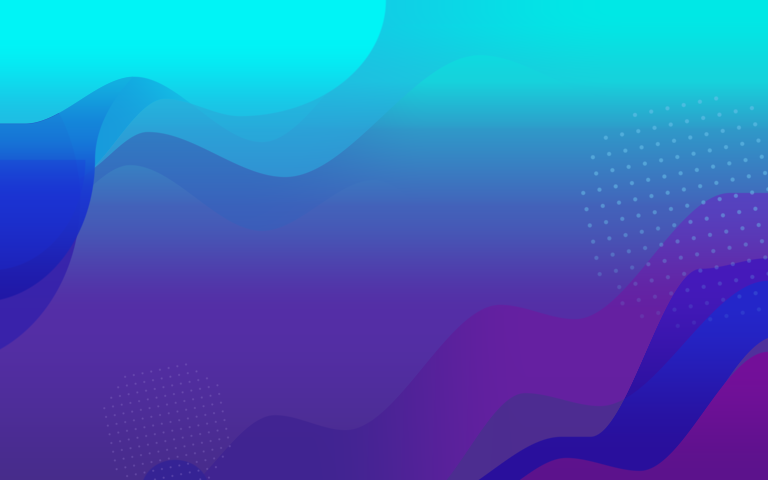
Reproduce this background procedurally as a WebGL 1 fragment shader.

```glsl
precision highp float;
uniform vec2 u_resolution;

#define ASPECT 1.6
#define EDGE_PIXELS 0.9
#define DOT_TILT 0.2
#define LARGE_PITCH 0.0345
#define LARGE_DOT 0.0042
#define SMALL_PITCH 0.0185
#define SMALL_DOT 0.0019
#define CYAN vec3(0.0, 0.955, 0.965)
#define VIOLET vec3(0.40, 0.12, 0.63)
#define INDIGO vec3(0.16, 0.06, 0.61)
#define MAGENTA vec3(0.45, 0.06, 0.60)
#define DUSK vec3(0.29, 0.18, 0.56)

float edgeWidth;

// Coverage of the region where the signed distance is negative
float fill(float d) {
  return 1.0 - smoothstep(-edgeWidth, edgeWidth, d);
}

float ellipse(vec2 p, vec2 center, vec2 radius) {
  return (length((p - center) / radius) - 1.0) * min(radius.x, radius.y);
}

// Height change between two neighbouring crests or troughs
float swing(float x, vec2 a, vec2 b) {
  return (b.y - a.y) * smoothstep(a.x, b.x, x);
}

float wave(float x, vec2 a, vec2 b, vec2 c, vec2 d, vec2 e) {
  return a.y + swing(x, a, b) + swing(x, b, c) + swing(x, c, d) + swing(x, d, e);
}

vec3 skyColor(float y) {
  vec3 c = mix(vec3(0.27, 0.17, 0.53), vec3(0.33, 0.18, 0.65), smoothstep(-0.1, 0.36, y));
  c = mix(c, vec3(0.26, 0.39, 0.73), smoothstep(0.34, 0.60, y));
  c = mix(c, vec3(0.18, 0.61, 0.79), clamp((y - 0.57) / 0.17, 0.0, 1.0));
  c = mix(c, vec3(0.09, 0.82, 0.86), clamp((y - 0.73) / 0.10, 0.0, 1.0));
  return mix(c, vec3(0.0, 0.91, 0.90), smoothstep(0.81, 0.98, y));
}

vec3 deepBlue(float y) {
  vec3 c = mix(vec3(0.12, 0.09, 0.65), vec3(0.10, 0.21, 0.82), smoothstep(0.36, 0.61, y));
  c = mix(c, vec3(0.08, 0.50, 0.85), smoothstep(0.58, 0.74, y));
  return mix(c, vec3(0.07, 0.70, 0.88), smoothstep(0.72, 0.85, y));
}

// Tilted lattice of dots clipped to a disc
float dotDisc(vec2 p, vec2 center, float discRadius, float pitch, float dotRadius) {
  float c = cos(DOT_TILT), s = sin(DOT_TILT);
  vec2 q = mat2(c, -s, s, c) * (p - center) / pitch;
  float inside = step(length(floor(q) + 0.5) * pitch, discRadius);
  return inside * fill(length(fract(q) - 0.5) * pitch - dotRadius);
}

vec3 upperWaves(vec3 col, vec2 p) {
  float crest = wave(p.x, vec2(0.052, 0.742), vec2(0.281, 0.84), vec2(0.546, 0.704),
                     vec2(0.85, 0.95), vec2(1.6, 0.95));
  float band = wave(p.x, vec2(0.15, 0.63), vec2(0.308, 0.725), vec2(0.594, 0.631),
                    vec2(1.0, 0.885), vec2(1.29, 0.794));
  float lower = wave(p.x, vec2(0.09, 0.55), vec2(0.271, 0.656), vec2(0.546, 0.519),
                     vec2(0.78, 0.625), vec2(0.98, 0.5));
  float belowCrest = fill(p.y - crest);

  // Translucent bands
  float fade = 1.0 - smoothstep(0.6, 1.3, p.x);
  col = mix(col, vec3(0.15, 0.67, 0.90), 0.5 * fade * fill(band - p.y));
  float strip = fill(p.y - band) * fill(lower - p.y);
  col = mix(col, vec3(0.19, 0.38, 0.74), 0.5 * strip * (1.0 - smoothstep(0.5, 0.9, p.x)));
  col = mix(col, vec3(0.10, 0.78, 0.90), 0.2 * fade * (1.0 - belowCrest));

  // Bright cyan pool
  float rim = swing(p.x, vec2(0.14, 0.62), vec2(0.344, 0.794))
            + swing(p.x, vec2(0.344, 0.794), vec2(0.50, 0.758)) + 0.62;
  float pool = p.x < 0.5 ? rim - p.y : ellipse(p, vec2(0.5, 1.0), vec2(0.304, 0.242));
  vec3 poolColor = mix(vec3(0.12, 0.74, 0.89), CYAN, smoothstep(0.73, 0.92, p.y));
  col = mix(col, poolColor, fill(pool));
  float veil = belowCrest * fill(rim - p.y) * (1.0 - smoothstep(0.2, 0.52, p.x));
  col = mix(col, vec3(0.08, 0.55, 0.85), 0.7 * veil);

  // Blue lobes on the left
  float rise = p.y - 0.667;
  float lobe = rise < 0.0 ? ellipse(p, vec2(-0.042, 0.667), vec2(0.24, 0.296))
                          : p.x - 0.198 - 2.64 * rise * rise;
  float shadow = ellipse(p, vec2(-0.125, 0.583), vec2(0.292, 0.344));
  col = mix(col, vec3(0.21, 0.13, 0.67), 0.9 * belowCrest * fill(shadow));
  col = mix(col, deepBlue(p.y), 0.95 * belowCrest * fill(lobe));
  float fold = ellipse(p, vec2(-0.02, 0.667), vec2(0.198, 0.23));
  return mix(col, vec3(0.10, 0.18, 0.86), 0.25 * fill(fold) * fill(rise));
}

vec3 lowerWaves(vec3 col, vec2 p) {
  float violet = wave(p.x, vec2(0.33, -0.05), vec2(0.573, 0.135), vec2(0.72, 0.104),
                      vec2(1.042, 0.365), vec2(1.198, 0.335))
               + swing(p.x, vec2(1.198, 0.335), vec2(1.521, 0.598));
  float dusk = wave(p.x, vec2(0.86, -0.05), vec2(1.094, 0.181), vec2(1.25, 0.154),
                    vec2(1.6, 0.415), vec2(1.7, 0.415));
  float indigo = wave(p.x, vec2(0.88, -0.05), vec2(1.17, 0.09), vec2(1.23, 0.09),
                      vec2(1.46, 0.44), vec2(1.6, 0.462));
  float magenta = wave(p.x, vec2(0.98, -0.05), vec2(1.18, 0.046), vec2(1.333, 0.019),
                       vec2(1.6, 0.267), vec2(1.7, 0.267));
  float sliver = swing(p.x, vec2(1.333, 0.0), vec2(1.62, 0.3));

  vec3 violetColor = mix(vec3(0.25, 0.14, 0.57), VIOLET, smoothstep(0.65, 1.1, p.x));
  violetColor = mix(violetColor, vec3(0.34, 0.25, 0.75), smoothstep(0.34, 0.6, p.y));
  col = mix(col, violetColor, 0.93 * fill(p.y - violet));
  col = mix(col, DUSK, 0.9 * fill(p.y - dusk));

  vec3 indigoColor = mix(INDIGO, vec3(0.27, 0.10, 0.73), smoothstep(0.1, 0.44, p.y));
  vec3 innerBlue = mix(INDIGO, vec3(0.14, 0.15, 0.79), smoothstep(0.05, 0.38, p.y));
  indigoColor = mix(indigoColor, innerBlue, fill(p.y - dusk));
  col = mix(col, indigoColor, fill(p.y - indigo));
  col = mix(col, vec3(0.31, 0.19, 0.61), smoothstep(1.48, 1.54, p.x) * fill(p.y - sliver));
  vec3 magentaColor = mix(vec3(0.36, 0.07, 0.55), MAGENTA, smoothstep(0.0, 0.24, p.y));
  col = mix(col, magentaColor, fill(p.y - magenta));
  return mix(col, vec3(0.19, 0.13, 0.59), 0.8 * fill(ellipse(p, vec2(0.365, -0.02), vec2(0.07, 0.062))));
}

void main() {
  vec2 p = gl_FragCoord.xy / u_resolution * vec2(ASPECT, 1.0);
  edgeWidth = EDGE_PIXELS / u_resolution.y;
  vec3 col = lowerWaves(upperWaves(skyColor(p.y), p), p);

  // Dot fields
  float large = dotDisc(p, vec2(1.452, 0.558), 0.246, LARGE_PITCH, LARGE_DOT);
  col = mix(col, vec3(0.42, 0.76, 0.92), large * mix(0.1, 0.55, smoothstep(0.3, 0.65, p.y)));
  float small = dotDisc(p, vec2(0.348, 0.11), 0.138, SMALL_PITCH, SMALL_DOT);
  gl_FragColor = vec4(mix(col, vec3(0.55, 0.45, 0.78), 0.4 * small), 1.0);
}
```
